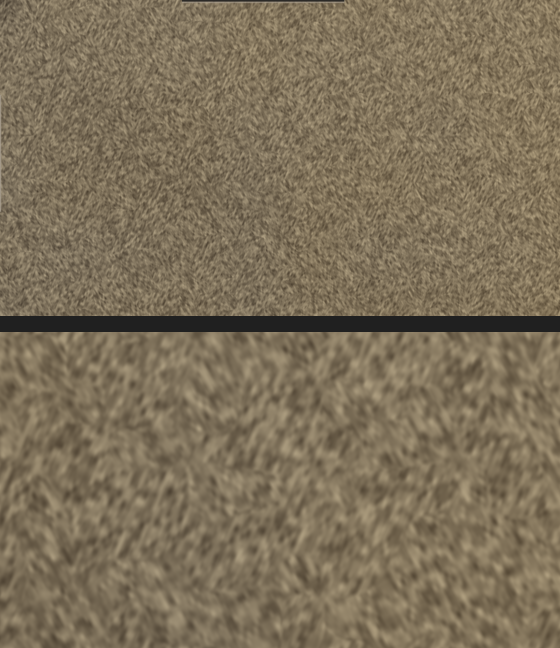
Top: the whole. Bottom: its middle third, enlarged.
A Shadertoy shader for this texture:

```glsl
float hash(vec2 p) {
    return fract(sin(dot(p, vec2(127.1, 311.7))) * 43758.5453);
}

float valueNoise(vec2 p) {
    vec2 cell = floor(p);
    vec2 f = fract(p);
    f = f * f * (3.0 - 2.0 * f);
    float low = mix(hash(cell), hash(cell + vec2(1.0, 0.0)), f.x);
    float high = mix(hash(cell + vec2(0.0, 1.0)), hash(cell + vec2(1.0, 1.0)), f.x);
    return mix(low, high, f.y);
}

vec2 rotate(vec2 p, float angle) {
    float c = cos(angle);
    float s = sin(angle);
    return vec2(c * p.x + s * p.y, c * p.y - s * p.x);
}

// Short fibres, stretched along a leaning axis; density = cells across and along
float fibres(vec2 p, float lean, vec2 density) {
    vec2 q = rotate(p, lean);
    float tufts = valueNoise(q * density + 17.0);
    float strands = valueNoise(q * density * 1.5 + 71.0);
    return mix(tufts, strands, 0.38) - 0.5;
}

// Soft-edged box coverage
float boxMask(vec2 p, vec2 lower, vec2 upper, float soft) {
    vec2 inside = smoothstep(lower - soft, lower + soft, p)
                * (1.0 - smoothstep(upper - soft, upper + soft, p));
    return inside.x * inside.y;
}

// Broad uneven light: brighter to the upper right, a dim diagonal band at left
float roomLight(vec2 p, float aspect) {
    vec2 uv = vec2(p.x / aspect, p.y);
    float slope = 0.022 * (uv.x - 0.5) + 0.022 * (uv.y - 0.5);
    vec2 band = rotate(p - vec2(0.48, 0.48), -0.6) / vec2(0.55, 0.2);
    float dim = 0.02 * exp(-dot(band, band));
    vec2 corner = (p - vec2(0.0, 1.0)) / 0.05;
    return slope - dim - 0.12 * exp(-dot(corner, corner)) + 0.003;
}

void mainImage(out vec4 fragColor, in vec2 fragCoord) {
    vec2 p = fragCoord / iResolution.y;
    float aspect = iResolution.x / iResolution.y;
    float soft = 0.6 / iResolution.y;

    const vec3 carpetColor = vec3(0.508, 0.454, 0.361);
    const vec3 pileTint = vec3(1.04, 1.0, 0.85);
    const vec3 warmTint = vec3(0.012, -0.002, -0.028);
    const vec3 trimDark = vec3(0.17, 0.16, 0.15);
    const vec3 trimLight = vec3(0.66, 0.62, 0.56);

    // Pile: two lean directions, swapped from patch to patch
    vec2 density = vec2(150.0, 90.0);
    float leftLean = fibres(p, 0.5, density);
    float rightLean = fibres(p + 5.0, -0.4, density);
    float patchMask = smoothstep(0.42, 0.58, valueNoise(p * 22.0));
    float pile = mix(leftLean, rightLean, patchMask);
    float clumps = valueNoise(p * 60.0 + 9.0) - 0.5;
    float tone = 0.36 * pile + 0.03 * clumps + roomLight(p, aspect);

    // Warm drift in colour, strongest toward the right
    float warmth = 0.7 * (p.x / aspect - 0.5) + 0.4 * (valueNoise(p * 5.0 + 31.0) - 0.5);
    vec3 color = carpetColor + tone * pileTint + warmth * warmTint;

    // Thin trim at the upper and left borders
    vec2 trimStart = vec2(0.325 * aspect, 0.993);
    vec2 trimEnd = vec2(0.615 * aspect, 1.1);
    color = mix(color, trimLight, 0.6 * boxMask(p, trimStart - vec2(0.0, 0.003), trimEnd, soft));
    color = mix(color, trimDark, boxMask(p, trimStart + vec2(0.0, 0.002), trimEnd, soft));
    color = mix(color, trimLight, 0.8 * boxMask(p, vec2(-0.1, 0.33), vec2(0.004, 0.70), soft));

    fragColor = vec4(clamp(color, 0.0, 1.0), 1.0);
}
```
